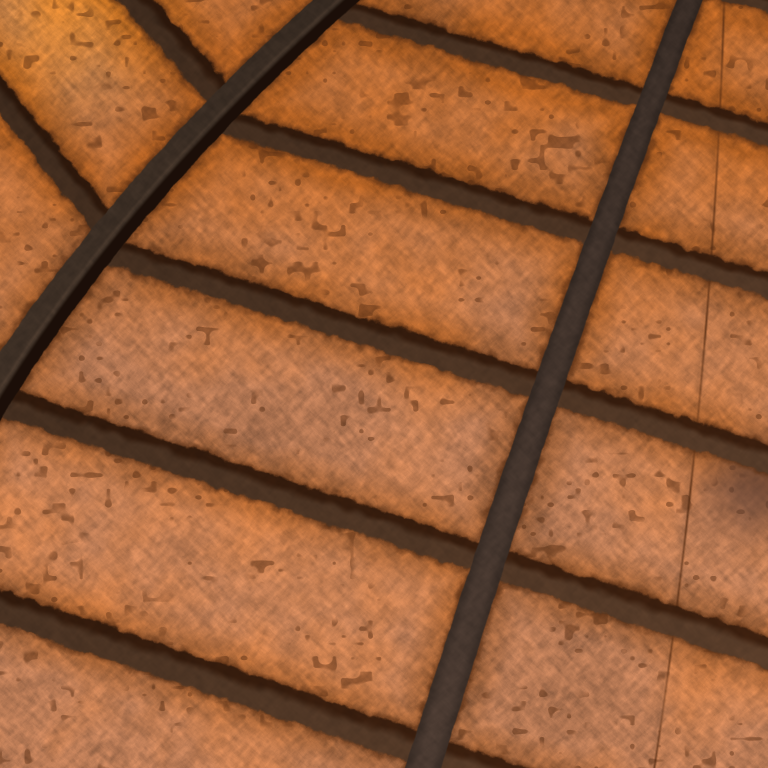
A WebGL 1 fragment shader for this texture:

```glsl
precision highp float;
// Fibrous terracotta panels held by a dark lattice seen in perspective.
// Two curved beams split the view; cross ribs come from inverting a quadratic
// spacing law, and layered value noise gives grain, frayed rims and soot.

uniform vec2 u_resolution;

#define CLAY vec3(0.75, 0.495, 0.345)
#define AMBER vec3(0.69, 0.375, 0.14)
#define SCORCH vec3(0.33, 0.17, 0.07)
#define SOOT vec3(0.14, 0.075, 0.04)
#define RIB vec3(0.30, 0.205, 0.14)
#define STEEL vec3(0.25, 0.195, 0.165)
#define RIB_HALF 0.078
#define FRAY 0.007
#define GRAIN 0.55
// Curves x = a + b*y + c*y*y, with y measured downwards.
#define LEFT_BEAM vec3(0.4375, -1.11, 0.476)
#define RIGHT_BEAM vec3(0.898, -0.385, 0.038)
#define SEAM vec3(0.943, -0.03, -0.061)

float hash(vec2 p) {
  vec3 q = fract(p.xyx * 0.1031);
  q += dot(q, q.yzx + 33.33);
  return fract((q.x + q.y) * q.z);
}

float noise(vec2 p) {
  vec2 i = floor(p), f = fract(p);
  f = f * f * (3.0 - 2.0 * f);
  return mix(mix(hash(i), hash(i + vec2(1.0, 0.0)), f.x),
             mix(hash(i + vec2(0.0, 1.0)), hash(i + 1.0), f.x), f.y);
}

float fbm(vec2 p) {
  float sum = 0.0, amp = 0.5;
  for (int i = 0; i < 4; i++) {
    sum += amp * noise(p);
    p = mat2(1.6, 1.2, -1.2, 1.6) * p + 7.3;
    amp *= 0.5;
  }
  return sum / 0.9375;
}

// Signed distance to a curve, positive on its right.
float curveDist(vec2 p, vec3 k) {
  float slope = k.y + 2.0 * k.z * p.y;
  return (p.x - k.x - p.y * (k.y + k.z * p.y)) / sqrt(1.0 + slope * slope);
}

// Row coordinate and local row height of the ribs right of the left beam.
vec2 mainRows(vec2 p) {
  float x = p.x - 0.521, a = 0.0137;
  float b = 0.178 + 0.0125 * x, c = 0.0352 + 0.29 * x - p.y;
  float root = sqrt(max(b * b - 4.0 * a * c, 0.0001));
  return vec2((root - b) / (2.0 * a), root * 0.955);
}

// The same for the steep ribs on the left.
vec2 sideRows(vec2 p) {
  float height = 0.322 + 0.1 * p.x;
  return vec2((p.y + 0.198 - 1.126 * p.x) / height, height * 0.65);
}

float cover(float d, float soft) {
  return 1.0 - smoothstep(-soft, soft, d);
}

// Crossed short fibres on both diagonals.
float fibres(vec2 p) {
  vec2 d = vec2(p.x + p.y, p.x - p.y);
  return 0.5 * (fbm(d * vec2(42.0, 125.0)) + fbm(d * vec2(120.0, 50.0) + 31.0));
}

void main() {
  vec2 p = gl_FragCoord.xy / u_resolution;
  p.y = 1.0 - p.y;
  float soft = max(1.0 / u_resolution.y, 0.0012);

  // Lattice geometry
  float beamA = curveDist(p, LEFT_BEAM), beamB = curveDist(p, RIGHT_BEAM);
  float seam = curveDist(p, SEAM);
  float halfA = 0.0205 + 0.006 * p.y, halfB = 0.0155 + 0.007 * p.y;
  bool side = beamA < 0.0;
  vec2 row = side ? sideRows(p) : mainRows(p);
  float nearest = floor(row.x + 0.5);
  if (side) nearest = clamp(nearest, 0.0, 1.0);
  float offset = (row.x - nearest) * row.y, halfRib = RIB_HALF * row.y;
  float ribEdge = abs(offset) - halfRib;
  float beamEdge = min(abs(beamA) - halfA, abs(beamB) - halfB);
  float edge = min(ribEdge, beamEdge);

  // Panel colour: warm light from above, tint per panel, fibre grain
  float column = side ? 0.0 : 1.0 + step(0.0, beamB) + step(0.0, seam);
  float tint = hash(vec2(floor(row.x) + 9.0, column * 7.0 + 3.0)) - 0.5;
  float cloud = fbm(p * 9.0), fibre = fibres(p);
  float glow = 1.0 - smoothstep(0.0, 0.65, p.y);
  float rim = 1.0 - smoothstep(0.0, 0.055, edge + 0.03 * (cloud - 0.5));
  float warm = 0.05 + 0.6 * glow + 0.4 * rim + 0.9 * (cloud - 0.5) + 0.15 * tint;
  vec3 col = mix(CLAY, AMBER, clamp(warm, 0.0, 1.0));
  col += vec3(0.14, 0.11, 0.01) * (1.0 - smoothstep(0.0, 0.22, length(p - vec2(0.08, 0.0))));
  col *= 1.0 + GRAIN * (fibre - 0.5) + 0.25 * (cloud - 0.5) + 0.05 * tint - 0.1 * rim;

  // Wear: sparse pits and a smoky stain at the right
  float pits = smoothstep(0.74, 0.88, noise(p * vec2(85.0, 105.0)))
             * smoothstep(0.45, 0.65, noise(p * 23.0));
  col = mix(col, SCORCH, 0.45 * pits);
  float stain = 1.0 - smoothstep(0.0, 0.13, length((p - vec2(0.99, 0.635)) * vec2(1.0, 1.3)));
  col = mix(col, vec3(0.35, 0.24, 0.2), 0.7 * stain);

  // Thin seam between the right panels
  float seamInk = cover(abs(seam) - 0.0012, 0.002) * (0.4 + 0.5 * noise(p * 28.0));
  col = mix(col, SCORCH, seamInk);
  col *= 1.0 - 0.1 * cover(abs(seam + 0.004) - 0.002, 0.006);

  // Scorched, frayed rims and ribs with a shadowed upper lip
  float fray = FRAY * (fbm(p * 75.0) - 0.5) * 2.0;
  float burn = 1.0 - smoothstep(-0.003, 0.010, edge + fray);
  col = mix(col, SCORCH, 0.75 * burn);
  float lip = offset / halfRib + 0.35 * (noise(p * 60.0) - 0.5);
  vec3 rib = mix(mix(SOOT, SCORCH, 0.35), RIB, smoothstep(-0.65, 0.0, lip));
  rib *= 0.78 + 0.2 * p.x + 0.2 * p.y + 0.25 * (fibre - 0.5);
  col = mix(col, rib, cover(ribEdge + 0.7 * fray, 0.002));

  // Crisp beams: left one is shaded on its lower side
  vec3 steel = STEEL * (0.88 + 0.22 * p.y + 0.35 * (fibre - 0.5));
  float across = beamA / halfA;
  vec3 leftSteel = mix(steel * vec3(0.98, 0.97, 0.9), SOOT * 0.75, smoothstep(0.2, 0.45, across));
  leftSteel *= 1.0 + 0.2 * cover(abs(across - 0.1) - 0.08, 0.1);
  col = mix(col, leftSteel, cover(abs(beamA) - halfA + 0.2 * fray, soft));
  vec3 rightSteel = steel * (1.06 - 0.22 * smoothstep(0.3, 1.0, abs(beamB) / halfB));
  col = mix(col, rightSteel, cover(abs(beamB) - halfB + 0.15 * fray, soft));

  gl_FragColor = vec4(clamp(col, 0.0, 1.0), 1.0);
}
```
